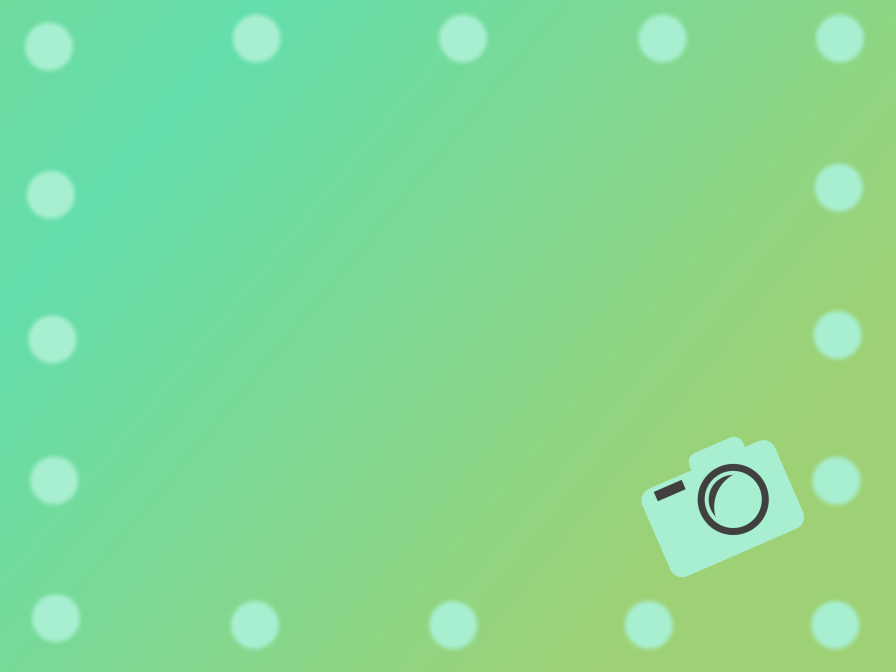
Write a WebGL 2 fragment shader that draws this background.

```glsl
#version 300 es
precision highp float;
// A diagonal teal-to-olive gradient framed by soft pale dots, with a tilted
// flat camera in the lower right. Dots are the rim of a gently bent 5 x 5 grid;
// the camera is built from distance functions. The canvas is 100 units high.

uniform vec2 u_resolution;
out vec4 outColor;

const vec3 TEAL = vec3(0.39, 0.87, 0.67);
const vec3 OLIVE = vec3(0.62, 0.82, 0.46);
const vec3 MINT = vec3(0.655, 0.938, 0.815);
const vec3 CHARCOAL = vec3(0.25);

const vec2 GRADIENT_DIR = vec2(0.77, 0.64);
const float TEAL_AT = 30.4;
const float OLIVE_AT = 132.0;
const float CORNER_RETURN = 0.75;

const int GRID_LAST = 4;
const float DOT_CORE = 2.9;
const float DOT_RIM = 4.2;

const vec2 CAMERA_POS = vec2(107.55, 24.3);
const float CAMERA_TILT = 0.41;
const vec2 LENS_POS = vec2(1.98, 0.64);
const float LENS_RADIUS = 4.77;
const float LENS_HALF_WIDTH = 0.52;
const float GLINT_RADIUS = 3.65;
const float GLINT_CUT_RADIUS = 5.49;
const vec2 GLINT_CUT_SHIFT = vec2(1.99, -2.09);

float roundBox(vec2 p, vec2 halfSize, float radius) {
    vec2 q = abs(p) - halfSize + radius;
    return length(max(q, 0.0)) + min(max(q.x, q.y), 0.0) - radius;
}

// Coverage of a shape from its signed distance
float fill(float d) {
    float px = 100.0 / u_resolution.y;
    return 1.0 - smoothstep(-0.7 * px, 0.7 * px, d);
}

// Gradient turns back slightly beyond its teal ridge
vec3 background(vec2 p) {
    float t = dot(vec2(p.x, 100.0 - p.y), GRADIENT_DIR);
    float f = (t - TEAL_AT) / (OLIVE_AT - TEAL_AT);
    f = max(f, -CORNER_RETURN * f);
    return mix(TEAL, OLIVE, min(f, 1.0));
}

// Columns and rows counted from the top left, spacing tightening toward the end
vec2 dotCenter(float col, float row) {
    float bend = pow(col, 5.0);
    float topX = 7.29 + 30.9 * col - 0.00576 * bend;
    float bottomX = 8.33 + 29.6 * col - 0.00238 * bend;
    float leftY = 6.94 + 22.3 * row - 0.26 * row * row;
    float rightY = 5.73 + 22.3 * row - 0.12 * row * row;
    float x = mix(topX, bottomX, row / float(GRID_LAST));
    float y = mix(leftY, rightY, min(col, 1.0));
    return vec2(x, 100.0 - y);
}

float dotFrame(vec2 p) {
    float glow = 0.0;
    for (int row = 0; row <= GRID_LAST; row++) {
        for (int col = 0; col <= GRID_LAST; col++) {
            bool inner = row % GRID_LAST != 0 && col % GRID_LAST != 0;
            if (inner) continue;
            float d = distance(p, dotCenter(float(col), float(row)));
            glow = max(glow, 1.0 - smoothstep(DOT_CORE, DOT_RIM, d));
        }
    }
    return glow;
}

vec3 drawCamera(vec3 color, vec2 p) {
    float c = cos(CAMERA_TILT), s = sin(CAMERA_TILT);
    vec2 q = mat2(c, -s, s, c) * (p - CAMERA_POS);

    // Body with viewfinder hump
    float body = roundBox(q, vec2(10.76, 7.1), 1.9);
    float hump = roundBox(q - vec2(2.34, 6.94), vec2(4.34, 2.34), 1.5);
    color = mix(color, MINT, fill(min(body, hump)));

    // Lens ring, crescent glint and flash bar
    vec2 l = q - LENS_POS;
    float ring = abs(length(l) - LENS_RADIUS) - LENS_HALF_WIDTH;
    float glint = max(length(l) - GLINT_RADIUS,
                      GLINT_CUT_RADIUS - length(l - GLINT_CUT_SHIFT));
    float flash = roundBox(q - vec2(-6.16, 5.62), vec2(2.26, 0.76), 0.1);
    return mix(color, CHARCOAL, fill(min(min(ring, glint), flash)));
}

void main() {
    vec2 p = 100.0 * gl_FragCoord.xy / u_resolution.y;
    vec3 color = background(p);
    color = mix(color, MINT, dotFrame(p));
    color = drawCamera(color, p);
    outColor = vec4(color, 1.0);
}
```
